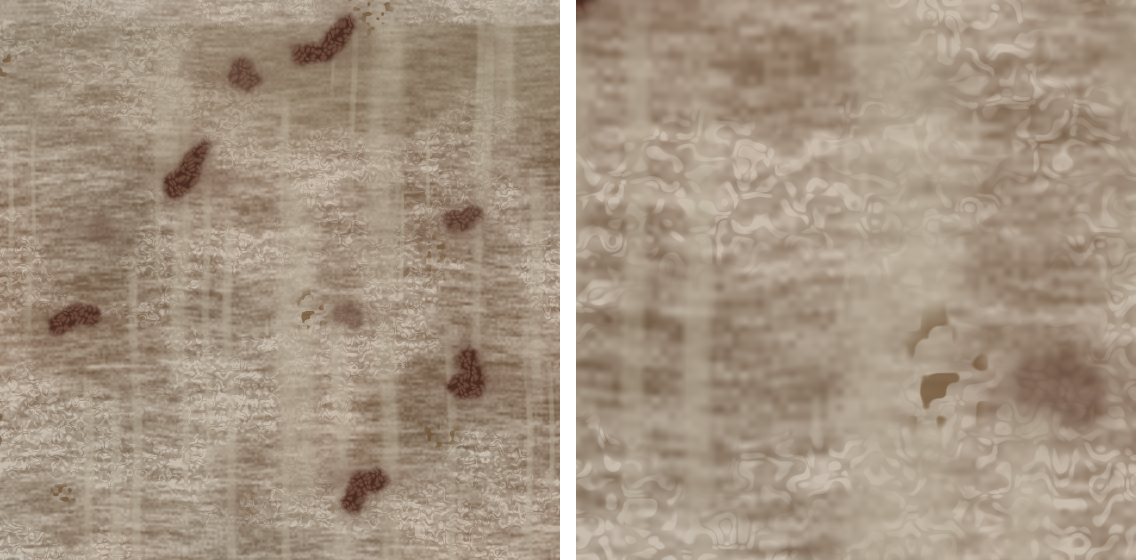
Left: the whole. Right: its middle third, enlarged.
Write a Shadertoy shader that draws this texture.

```glsl
const vec3 SHADE = vec3(0.51, 0.43, 0.35);
const vec3 PALE = vec3(0.74, 0.69, 0.63);
const vec3 WASH = vec3(0.72, 0.68, 0.60);
const vec3 OLIVE = vec3(0.53, 0.47, 0.37);
const vec3 HALO = vec3(0.45, 0.34, 0.27);
const vec3 RUST_DARK = vec3(0.27, 0.15, 0.11);
const vec3 RUST_LIGHT = vec3(0.42, 0.28, 0.22);
const vec3 OCHRE = vec3(0.42, 0.30, 0.17);
const float BASE_TONE = 0.46;
const float STAIN_GRID = 4.0;
const float LEDGE = 0.958;

float hash(vec2 p) {
    vec3 q = fract(p.xyx * 0.1031);
    q += dot(q, q.yzx + 33.33);
    return fract((q.x + q.y) * q.z);
}

vec2 hash2(vec2 p) {
    return vec2(hash(p + 17.0), hash(p + 59.0));
}

float noise(vec2 p) {
    vec2 i = floor(p), f = fract(p);
    f = f * f * (3.0 - 2.0 * f);
    return mix(mix(hash(i), hash(i + vec2(1, 0)), f.x),
               mix(hash(i + vec2(0, 1)), hash(i + vec2(1, 1)), f.x), f.y);
}

float fbm(vec2 p) {
    float sum = 0.0, amp = 0.5;
    for (int k = 0; k < 4; k++) {
        sum += amp * noise(p);
        p = p * 2.03 + 19.0;
        amp *= 0.5;
    }
    return sum / 0.9375;
}

// Distance to the nearest cell point
float cellular(vec2 p) {
    vec2 i = floor(p);
    float d = 2.0;
    for (int y = -1; y <= 1; y++)
        for (int x = -1; x <= 1; x++) {
            vec2 c = i + vec2(x, y);
            d = min(d, length(c + hash2(c) - p));
        }
    return d;
}

float segment(vec2 p, vec2 arm) {
    float t = clamp(dot(p, arm) / dot(arm, arm), 0.0, 1.0);
    return length(p - arm * t);
}

// Rust stains: x = dense core, y = soft halo
vec2 stains(vec2 p) {
    vec2 q = p + 0.024 * (vec2(fbm(p * 24.0), fbm(p * 24.0 + 71.0)) - 0.5);
    vec2 home = floor(p * STAIN_GRID), mask = vec2(0.0);
    for (int y = -1; y <= 1; y++)
        for (int x = -1; x <= 1; x++) {
            vec2 cell = home + vec2(x, y);
            vec2 jitter = hash2(cell + 5.0);
            float power = fract(dot(cell, vec2(0.38, 0.73)));
            float radius = mix(0.010, 0.022, power);
            float reach = mix(0.006, 0.062, power * power);
            float angle = 6.2832 * jitter.x;
            float turn = angle + 1.3 + 1.4 * jitter.y;
            vec2 d = q - (cell + 0.25 + 0.5 * jitter) / STAIN_GRID;
            float dist = min(segment(d, reach * vec2(cos(angle), sin(angle))),
                             segment(d, 0.7 * reach * vec2(cos(turn), sin(turn))));
            float core = 1.0 - smoothstep(radius * 0.55, radius * 1.35, dist);
            float spread = min(dist, length(d * vec2(0.4, 1.2))) / (radius * 1.7);
            float halo = exp(-spread * spread);
            mask = max(mask, vec2(core * smoothstep(0.36, 0.7, power),
                                  halo * smoothstep(0.1, 0.6, power)));
        }
    return mask;
}

// Pale vertical runs in three widths
float streaks(vec2 p) {
    float sum = 0.0, columns = 5.0;
    for (int k = 0; k < 3; k++) {
        float x = p.x + 0.004 * sin(p.y * 7.0 + columns) + 0.002 * sin(p.y * 19.0);
        float id = floor(x * columns);
        vec2 h = hash2(vec2(id, columns));
        float width = mix(0.08, 0.22, h.x);
        float off = abs(fract(x * columns) - mix(0.3, 0.7, h.y));
        float body = 1.0 - smoothstep(width * 0.4, width * 1.3, off);
        float top = mix(0.35, 1.1, hash(vec2(id, columns + 3.0)));
        float low = top - mix(0.25, 0.8, h.x);
        float run = smoothstep(low, low + 0.12, p.y) * (1.0 - smoothstep(top - 0.1, top, p.y));
        float wear = 0.4 + 0.9 * noise(vec2(p.x * 90.0, p.y * 9.0 + columns));
        sum = max(sum, body * run * wear * step(0.3, h.y));
        columns = columns * 2.0 + 1.0;
    }
    return min(sum, 1.0);
}

void mainImage(out vec4 fragColor, in vec2 fragCoord) {
    vec2 p = fragCoord / iResolution.y;
    float broad = fbm(p * 4.0 + 3.0);
    float patchy = fbm(p * vec2(7.0, 11.0) + 40.0);
    float run = streaks(p);

    // Horizontal fibres and fine grit
    vec2 w = p + vec2(0.0, 0.004 * sin(p.x * 13.0 + 4.0 * broad));
    float fibre = 0.55 * (noise(w * vec2(13.0, 105.0)) - 0.5)
                + 0.60 * (noise(w * vec2(48.0, 190.0)) - 0.5);
    float grit = 0.40 * (noise(p * 210.0) - 0.5);
    float tone = BASE_TONE + 0.75 * (broad - 0.5) + 0.5 * (patchy - 0.5);
    tone += (fibre + grit) * (1.0 - 0.45 * run);

    // Flaking paint
    vec2 bent = p * vec2(62.0, 98.0) + 2.2 * vec2(noise(p * 90.0), noise(p * 90.0 + 31.0));
    float flake = 1.0 - smoothstep(0.22, 0.48, cellular(bent));
    flake *= smoothstep(0.45, 0.62, patchy);
    tone += 0.42 * flake;
    vec3 color = mix(SHADE, PALE, clamp(tone, -0.2, 1.2));
    color += vec3(0.025, -0.004, -0.012) * (noise(p * 5.0 + 80.0) - 0.5);

    // Damp band under a pale ledge
    float edge = LEDGE + 0.004 * (noise(p * 30.0) - 0.5);
    float ledge = smoothstep(edge - 0.005, edge + 0.005, p.y);
    float damp = smoothstep(0.68, 0.84, p.y + 0.12 * (broad - 0.5)) * (1.0 - ledge);
    color = mix(color, OLIVE, damp * (0.22 + 0.25 * smoothstep(0.15, 0.6, p.x)));
    color = mix(color, PALE, 0.3 * ledge);
    color = mix(color, WASH + 0.1 * (fibre + grit), 0.55 * run);

    // Ochre specks in loose clusters
    float speck = smoothstep(0.60, 0.78, noise(p * 120.0 + 9.0));
    color = mix(color, OCHRE, 0.7 * speck * smoothstep(0.8, 0.93, noise(p * 9.0 + 23.0)));

    // Rust with a pebbled core
    vec2 rust = stains(p);
    float pebble = cellular(p * 125.0 + 1.5 * noise(p * 60.0));
    vec3 crust = mix(RUST_LIGHT, RUST_DARK, smoothstep(0.15, 0.75, pebble));
    color = mix(color, HALO, rust.y * (0.5 + 0.3 * fibre));
    color = mix(color, crust, rust.x * 0.92);
    fragColor = vec4(clamp(color, 0.0, 1.0), 1.0);
}
```
